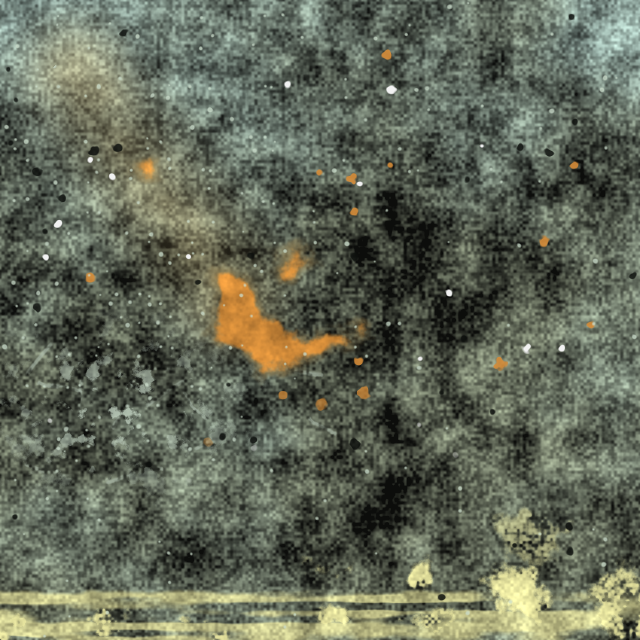
Give the GLSL for this texture, as a Shadertoy shader.

```glsl
const vec3 STONE = vec3(0.95, 1.02, 0.86);
const vec3 COOL = vec3(0.88, 1.02, 0.97);
const vec3 CREAM = vec3(0.87, 0.86, 0.60);
const vec3 RUST = vec3(0.84, 0.55, 0.22);
const vec3 OCHRE = vec3(0.56, 0.49, 0.32);
const vec3 CHALK = vec3(0.80, 0.87, 0.80);
const vec3 SOOT = vec3(0.05, 0.06, 0.05);
const float BASE_TONE = 0.345;
const float CLOUD_GAIN = 0.55;
const float MOTTLE_GAIN = 0.65;
const float GRAIN_GAIN = 0.34;
const float WEAVE_GAIN = 0.08;
const float GRAIN_SCALE = 210.0;
const int SCRATCHES = 12;
const int PATCHES = 12;

float hash(vec2 p) {
    vec3 q = fract(vec3(p.xyx) * 0.1031);
    q += dot(q, q.yzx + 33.33);
    return fract((q.x + q.y) * q.z);
}

float noise(vec2 p) {
    vec2 i = floor(p), f = fract(p);
    f = f * f * (3.0 - 2.0 * f);
    return mix(mix(hash(i), hash(i + vec2(1, 0)), f.x),
               mix(hash(i + vec2(0, 1)), hash(i + vec2(1, 1)), f.x), f.y);
}

float fbm(vec2 p) {
    float sum = 0.0, gain = 0.5;
    for (int i = 0; i < 5; i++) {
        sum += gain * noise(p);
        p = mat2(1.6, 1.2, -1.2, 1.6) * p + 17.3;
        gain *= 0.5;
    }
    return sum / 0.97;
}

float segment(vec2 p, vec2 a, vec2 b) {
    vec2 pa = p - a, ba = b - a;
    return length(pa - ba * clamp(dot(pa, ba) / dot(ba, ba), 0.0, 1.0));
}

float glow(vec2 p, vec2 centre, vec2 size) {
    vec2 d = (p - centre) / size;
    return exp(-dot(d, d));
}

// One jittered, slightly ragged dot in a random share of the cells
float specks(vec2 p, float cells, float share, float radius, float seed) {
    vec2 id = floor(p * cells) + seed;
    vec2 jitter = 0.25 + 0.5 * vec2(hash(id), hash(id + 41.7));
    float size = radius * (0.5 + 0.7 * hash(id + 73.1));
    float d = length(fract(p * cells) - jitter) / cells - size;
    d += (noise(p * 150.0 + seed) - 0.5) * size * 0.9;
    float edge = 0.7 / iResolution.y + 0.0006;
    return step(hash(id + 12.9), share) * smoothstep(edge, -edge, d);
}

void mainImage(out vec4 fragColor, in vec2 fragCoord) {
    vec2 p = fragCoord / iResolution.xy;
    float cloud = fbm(p * 5.0 + 3.1) - 0.5;
    float mottle = fbm(p * 24.0 + 9.4) - 0.5;
    float grain = noise(p * GRAIN_SCALE) - 0.5;
    float weave = noise(p * vec2(10, 190)) + noise(p * vec2(190, 10) + 50.0) - 1.0;

    // Broad light and shade with vertical bands
    float worn = glow(p, vec2(0.18, 0.36), vec2(0.18, 0.11));
    float tone = BASE_TONE + cloud * CLOUD_GAIN + mottle * MOTTLE_GAIN;
    tone += grain * GRAIN_GAIN + weave * WEAVE_GAIN;
    tone += 0.12 * smoothstep(0.65, 1.0, p.y) + 0.09 * worn;
    tone += 0.06 * glow(p, vec2(0.8, 0.36), vec2(0.2, 0.18));
    tone -= 0.09 * glow(p, vec2(0.4, 0.55), vec2(0.6, 0.11));
    tone -= 0.16 * glow(p, vec2(0.42, 0.39), vec2(0.08, 0.05));
    float low = smoothstep(0.08, 0.16, p.y) * smoothstep(0.58, 0.42, p.y);
    tone -= low * 0.13 * exp(-pow((p.x - 0.388) / 0.016, 2.0));
    tone -= low * 0.14 * exp(-pow((p.x - 0.612) / 0.014, 2.0));
    tone -= 0.10 * glow(p, vec2(0.3, 0.115), vec2(0.5, 0.03));
    float coolness = clamp(0.7 * smoothstep(0.5, 0.95, p.y) + worn * 0.5 + cloud * 1.5, 0.0, 1.0);
    vec3 colour = max(tone, 0.05) * mix(STONE, COOL, coolness);

    // Pale flaking and scratches in the worn area
    float flakes = smoothstep(0.58, 0.72, fbm(p * 48.0)) * worn;
    colour = mix(colour, CHALK, flakes * 0.75);
    for (int i = 0; i < SCRATCHES; i++) {
        vec2 id = vec2(float(i), 5.0);
        vec2 a = vec2(0.04 + 0.5 * hash(id), 0.24 + 0.2 * hash(id + 7.0));
        float angle = 6.283 * hash(id + 19.0);
        vec2 b = a + (0.02 + 0.07 * hash(id + 31.0)) * vec2(cos(angle), 0.6 * sin(angle));
        float d = segment(p + mottle * 0.02, a, b);
        float mark = smoothstep(0.0045, 0.001, d) * smoothstep(-0.15, 0.15, mottle + grain * 0.3);
        colour = mix(colour, CHALK * 0.85, mark * 0.6);
    }

    // Ochre haze and rust stain
    float haze = smoothstep(0.14, 0.0, segment(p, vec2(0.12, 0.88), vec2(0.36, 0.54)));
    colour = mix(colour, OCHRE * (0.7 + tone), haze * clamp(0.25 + cloud, 0.0, 0.5));
    float stain = segment(p, vec2(0.372, 0.53), vec2(0.42, 0.448)) - 0.030;
    stain = min(stain, segment(p, vec2(0.42, 0.448), vec2(0.53, 0.473)) - 0.021);
    stain = min(stain, length(p - vec2(0.455, 0.58)) - 0.020);
    stain = min(stain, length(p - vec2(0.235, 0.735)) - 0.003);
    stain += (fbm(p * 19.0 + 2.0) - 0.5) * 0.085;
    float rim = smoothstep(0.025, 0.0, stain) * smoothstep(-0.12, 0.15, mottle + 0.04);
    colour = mix(colour, OCHRE * (0.85 + mottle), rim * 0.75);
    vec3 rust = RUST * (0.98 + mottle * 0.8 + grain * 0.1);
    colour = mix(colour, rust, smoothstep(0.006, -0.010, stain) * 0.95);

    // Streaked cream strip and crumbling patches along the foot
    float streak = noise(p * vec2(5, 95)) * 0.7 + fbm(p * vec2(14, 30)) * 0.6;
    float strip = smoothstep(0.079, 0.070, p.y + mottle * 0.012);
    strip *= smoothstep(0.58, 0.88, streak + 0.12 * (0.5 - p.x));
    float patchMask = 0.0;
    for (int i = 0; i < PATCHES; i++) {
        float x = fract(0.65 + 0.17 * float(i));
        float y = i < 3 ? 0.09 - 0.02 * float(i) : 0.19 * pow(hash(vec2(float(i), 88.0)), 2.0);
        float radius = mix(0.020, 0.065, smoothstep(0.62, 1.0, x));
        float d = length((p - vec2(x, y)) * vec2(1.0, 1.2)) - radius;
        d += (fbm(p * 32.0) - 0.5) * 0.10;
        float fade = 1.0 - 0.5 * smoothstep(0.1, 0.18, y);
        patchMask = max(patchMask, fade * smoothstep(0.012, -0.012, d));
    }
    float crumble = smoothstep(-0.22, 0.0, mottle + grain * 0.25);
    vec3 cream = CREAM * (0.96 + mottle * 0.6 + grain * 0.25);
    colour = mix(colour, cream, max(strip * 0.85, patchMask * crumble));

    // Scattered chips: pits, rust dots and bright flecks
    float upper = smoothstep(0.2, 0.45, p.y);
    float crowd = glow(p, vec2(0.2, 0.72), vec2(0.25, 0.3)) + worn;
    colour = mix(colour, SOOT, specks(p, 24.0, 0.06, 0.006, 11.0) * 0.85);
    colour = mix(colour, RUST, specks(p, 17.0, 0.07, 0.008, 23.0) * upper * 0.9);
    colour = mix(colour, CHALK, specks(p, 62.0, 0.03 + 0.12 * crowd, 0.0028, 37.0) * 0.75);
    colour = mix(colour, vec3(0.95), specks(p, 19.0, 0.05, 0.0055, 59.0) * upper);
    fragColor = vec4(clamp(colour, 0.0, 1.0), 1.0);
}
```
